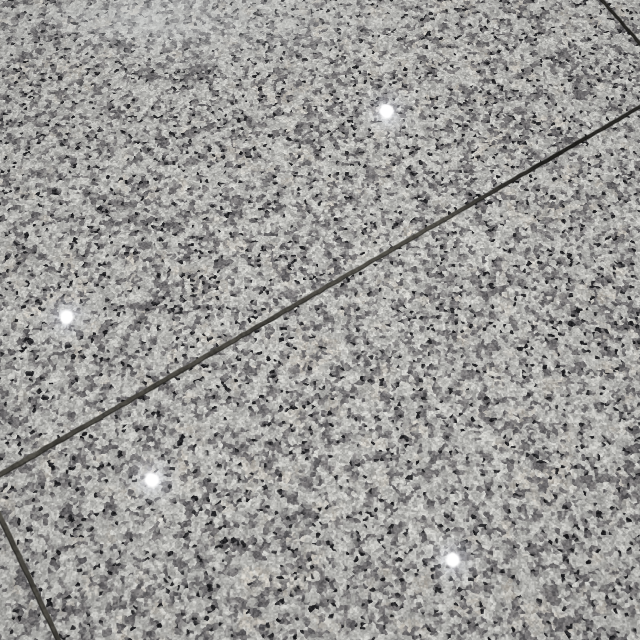
Reproduce this texture procedurally as a WebGL 1 fragment shader.

```glsl
precision highp float;
// Polished speckled granite floor slabs with dark diagonal joints and lamp reflections.
uniform vec2 u_resolution;

vec3 hash3(vec2 p) {
  vec3 q = fract(p.xyx * vec3(0.1031, 0.1030, 0.0973));
  q += dot(q, q.yxz + 33.33);
  return fract((q.xxy + q.yzz) * q.zyx);
}

float noise(vec2 p) {
  vec2 i = floor(p), f = fract(p);
  f = f * f * (3.0 - 2.0 * f);
  return mix(mix(hash3(i).x, hash3(i + vec2(1, 0)).x, f.x),
             mix(hash3(i + vec2(0, 1)).x, hash3(i + vec2(1, 1)).x, f.x), f.y);
}

// Colour of one crystal: pale feldspar, clustered grey quartz or black mica
vec3 mineral(vec2 cell) {
  vec3 h = hash3(cell + 71.0);
  float cluster = noise(cell * 0.57 + 9.0) + (h.x - 0.5) * 0.45;
  float blush = smoothstep(0.6, 0.9, noise(cell * 0.2)) * h.z;
  vec3 pale = mix(vec3(0.61, 0.61, 0.6), vec3(0.81, 0.81, 0.795), h.y);
  pale += blush * vec3(0.02, 0.0, -0.02);
  vec3 quartz = mix(vec3(0.34, 0.335, 0.345), vec3(0.53, 0.52, 0.52), h.y);
  vec3 stone = mix(pale, quartz, smoothstep(0.54, 0.74, cluster));
  float mica = step(0.97 - 0.05 * step(0.6, cluster), h.z);
  return mix(stone, vec3(0.14, 0.14, 0.15), mica);
}

// Irregular crystals blended softly at their borders
vec3 granite(vec2 p) {
  p += 0.9 * vec2(noise(p * 0.9), noise(p * 0.9 + 40.0));
  vec2 base = floor(p);
  vec3 sum = vec3(0.0);
  float total = 0.0;
  for (int y = -1; y <= 1; y++) {
    for (int x = -1; x <= 1; x++) {
      vec2 cell = base + vec2(float(x), float(y));
      vec2 d = cell + 0.1 + 0.8 * hash3(cell).xy - p;
      float weight = exp(-8.0 * dot(d, d));
      sum += weight * mineral(cell);
      total += weight;
    }
  }
  return sum / total;
}

// Draws a joint through a and b onto the stone
vec3 joint(vec3 color, vec2 uv, vec2 a, vec2 b, float halfWidth) {
  vec2 dir = normalize(b - a);
  float side = dot(uv - a, vec2(-dir.y, dir.x));
  side += 0.0014 * (noise(uv * 90.0) - 0.5);
  float soft = 0.7 / u_resolution.y + 0.0004;
  float cover = 1.0 - smoothstep(halfWidth - soft, halfWidth + soft, abs(side));
  float grime = noise(uv * 45.0) * 0.6 + noise(uv * 260.0) * 0.4;
  vec3 grout = mix(vec3(0.2, 0.195, 0.18), vec3(0.38, 0.37, 0.34), grime);
  grout *= mix(0.55, 1.0, smoothstep(-halfWidth, -0.2 * halfWidth, side));
  grout *= 1.0 - 0.5 * smoothstep(0.72, 0.85, uv.x);
  return mix(color, grout, cover);
}

void main() {
  vec2 uv = gl_FragCoord.xy / u_resolution;

  // Crystals shrink towards the far, upper edge
  vec2 floorPos = (uv - vec2(0.5, 0.0)) / (1.0 - 0.24 * uv.y) + 2.0;
  vec3 color = granite(floorPos * 178.0);
  color += 0.16 * (noise(floorPos * 370.0) - 0.5);

  // Soft room light and the pale sheen near the top
  color *= 1.03 - 0.16 * dot(uv - vec2(0.55, 0.5), uv - vec2(0.55, 0.5));
  vec2 s = (uv - vec2(0.28, 0.975)) / vec2(0.22, 0.06);
  float sheen = exp(-dot(s, s)) * (0.4 + 0.6 * noise(uv * vec2(14.0, 40.0)));
  color = mix(color, vec3(0.82, 0.83, 0.83), 0.6 * sheen);

  // Long joint, then the two cross joints
  color = joint(color, uv, vec2(0.0, 0.258), vec2(1.0, 0.833), mix(0.0042, 0.0029, uv.x));
  color = joint(color, uv, vec2(0.0, 0.193), vec2(0.091, 0.0), 0.0042);
  color = joint(color, uv, vec2(0.94, 1.0), vec2(1.0, 0.932), 0.0026);

  // Four ceiling lamps mirrored on a skewed two by two grid
  for (int i = 0; i < 4; i++) {
    float col = mod(float(i), 2.0), row = floor(float(i) / 2.0);
    vec2 lamp = vec2(0.104, 0.505) + col * vec2(0.5, 0.321)
              + row * vec2(0.133, -0.255) + col * row * vec2(-0.029, -0.446);
    float d = length(uv - lamp);
    float halo = exp(-d * d * 1400.0) * (0.35 + 0.4 * noise(uv * 220.0));
    float core = 1.0 - smoothstep(0.009, 0.0155, d + 0.002 * noise(uv * 150.0));
    color = mix(color, vec3(0.9, 0.91, 0.94), halo);
    color = mix(color, vec3(1.0), core);
  }

  gl_FragColor = vec4(clamp(color, 0.0, 1.0), 1.0);
}
```
